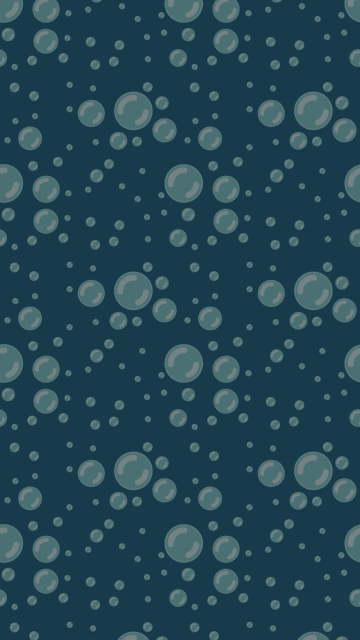
Reproduce this pattern procedurally as a WebGL 1 fragment shader.

```glsl
precision highp float;

uniform vec2 u_resolution;

const float TILES_ACROSS = 2.0;
const float SCATTER_CELLS = 7.0;

const vec3 DEEP_WATER = vec3(0.09, 0.23, 0.29);
const vec3 BUBBLE_BODY = vec3(0.29, 0.44, 0.45);
const vec3 BUBBLE_RIM = vec3(0.37, 0.48, 0.49);
const vec3 BUBBLE_GLINT = vec3(0.45, 0.51, 0.52);

float hash(vec2 p, float seed) {
    return fract(sin(dot(p, vec2(127.1, 311.7)) + seed * 74.7) * 43758.5);
}

float edgeGap(vec3 bubble) {
    return length(bubble.xy) - bubble.z;
}

// A bubble is (offset from its centre, radius); offsets wrap around the tile.
vec3 closer(vec3 best, vec2 p, vec2 centre, float radius) {
    vec2 offset = p - centre;
    vec3 bubble = vec3(offset - floor(offset + 0.5), radius);
    return edgeGap(bubble) < edgeGap(best) ? bubble : best;
}

// Two clusters of large bubbles within one tile
vec3 nearestClusterBubble(vec2 p) {
    vec3 best = vec3(4.0, 4.0, 0.1);
    best = closer(best, p, vec2(0.741, 0.616), 0.107);
    best = closer(best, p, vec2(0.507, 0.630), 0.075);
    best = closer(best, p, vec2(0.914, 0.724), 0.067);
    best = closer(best, p, vec2(0.658, 0.782), 0.049);
    best = closer(best, p, vec2(0.900, 0.572), 0.037);

    best = closer(best, p, vec2(0.021, 0.019), 0.107);
    best = closer(best, p, vec2(0.256, 0.051), 0.075);
    best = closer(best, p, vec2(0.255, 0.229), 0.069);
    best = closer(best, p, vec2(0.167, 0.769), 0.066);
    best = closer(best, p, vec2(0.990, 0.322), 0.049);
    best = closer(best, p, vec2(0.046, 0.192), 0.037);
    best = closer(best, p, vec2(0.537, 0.977), 0.037);
    return best;
}

// Tiny bubbles on a jittered grid, kept clear of the clusters
vec3 addScatter(vec3 best, vec2 p) {
    vec2 cell = mod(floor(p * SCATTER_CELLS), SCATTER_CELLS);
    vec2 jitter = vec2(hash(cell, 1.0), hash(cell, 2.0)) - 0.5;
    vec2 centre = (cell + 0.5 + 0.54 * jitter) / SCATTER_CELLS;
    float radius = mix(0.017, 0.027, step(0.6, hash(cell, 3.0)));
    float room = edgeGap(nearestClusterBubble(centre));
    return room > radius + 0.008 ? closer(best, p, centre, radius) : best;
}

// Distance to the centre line of a round-capped arc
float arcDistance(vec2 p, float middle, float halfAngle, float radius) {
    float c = cos(middle);
    float s = sin(middle);
    vec2 q = vec2(c * p.x + s * p.y, abs(c * p.y - s * p.x));
    vec2 cap = radius * vec2(cos(halfAngle), sin(halfAngle));
    return atan(q.y, q.x) < halfAngle ? abs(length(q) - radius) : length(q - cap);
}

float coverage(float distance, float blur) {
    return 1.0 - smoothstep(-blur, blur, distance);
}

vec3 shadeBubble(vec3 background, vec3 bubble, float pixel) {
    vec2 q = vec2(bubble.x, -bubble.y) / bubble.z;
    float blur = 0.75 * pixel / bubble.z;
    float dist = length(q) - 1.0;
    float upperGlint = arcDistance(q, 2.36, 0.85, 0.68) - 0.15;
    float lowerGlint = arcDistance(q, -0.65, 0.55, 0.65) - 0.15;

    vec3 color = mix(BUBBLE_RIM, BUBBLE_BODY, coverage(dist + 0.06, blur));
    color = mix(color, BUBBLE_GLINT, coverage(min(upperGlint, lowerGlint), blur));
    return mix(background, color, coverage(dist, blur));
}

void main() {
    // Tile units, measured downwards from the top left corner
    float pixel = TILES_ACROSS / u_resolution.x;
    vec2 p = vec2(gl_FragCoord.x, u_resolution.y - gl_FragCoord.y) * pixel;

    vec3 bubble = addScatter(nearestClusterBubble(p), p);
    gl_FragColor = vec4(shadeBubble(DEEP_WATER, bubble, pixel), 1.0);
}
```
